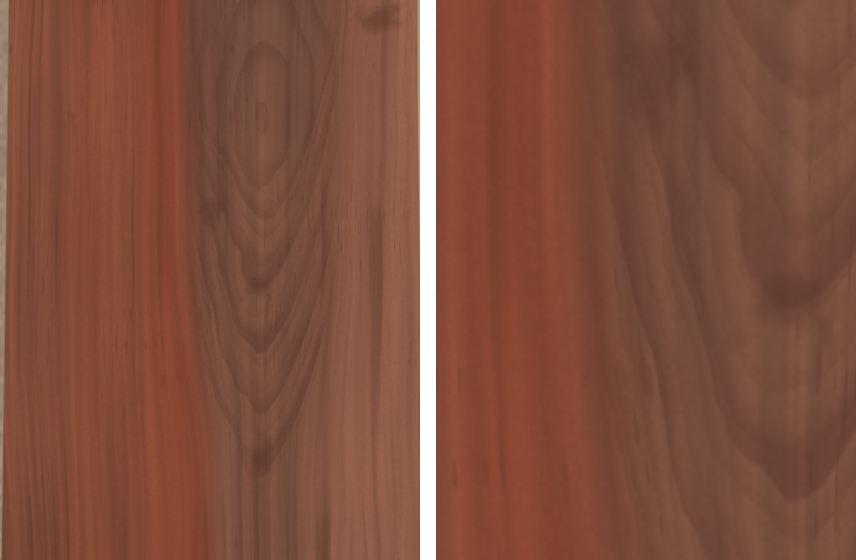
Left: the whole. Right: its middle third, enlarged.
A Shadertoy shader for this texture:

```glsl
// Reddish brown walnut board: upright grain around a V-shaped cathedral figure, pale side edges.

const vec3 BROWN = vec3(0.510, 0.305, 0.225);
const vec3 RED   = vec3(0.535, 0.275, 0.198);
const vec3 GREY  = vec3(0.480, 0.322, 0.255);
const vec3 TAN   = vec3(0.560, 0.365, 0.282);
const vec3 DARK  = vec3(0.330, 0.190, 0.145);
const vec3 PALE  = vec3(0.610, 0.520, 0.440);

float hash(vec2 p) {
    vec3 q = fract(p.xyx * vec3(0.1031, 0.1030, 0.0973));
    q += dot(q, q.yzx + 33.33);
    return fract((q.x + q.y) * q.z);
}

float noise(vec2 p) {
    vec2 i = floor(p), f = fract(p);
    f = f * f * (3.0 - 2.0 * f);
    return mix(mix(hash(i), hash(i + vec2(1, 0)), f.x),
               mix(hash(i + vec2(0, 1)), hash(i + vec2(1, 1)), f.x), f.y);
}

float fbm(vec2 p) {
    float sum = 0.0, amp = 0.5;
    for (int i = 0; i < 4; i++) {
        sum += amp * noise(p);
        p = p * 2.03 + 17.7;
        amp *= 0.5;
    }
    return sum / 0.9375;
}

float bell(float x, float width) {
    return exp(-x * x / (width * width));
}

// Soft ragged dark spot
float smudge(vec2 p, vec2 centre, vec2 radius) {
    vec2 d = (p - centre) / radius;
    d += 1.4 * (vec2(fbm(p * 35.0), fbm(p * 35.0 + 40.0)) - 0.5);
    return 1.0 - smoothstep(0.3, 1.3, length(d));
}

// Broad colour zones across the board
vec3 zoneColour(vec2 p, float x) {
    float red = 0.95 * bell(x - 0.295, 0.050) + 0.45 * bell(x - 0.17, 0.07);
    float grey = smoothstep(0.315, 0.37, x) * (0.8 + 0.2 * p.y);
    vec3 c = mix(BROWN, RED, clamp(red, 0.0, 1.0));
    c = mix(c, GREY, grey);
    return mix(c, TAN, smoothstep(0.555, 0.63, x));
}

// Long upright streaks, centred on zero
float streaks(vec2 p, float x) {
    float wide = noise(vec2(x * 38.0, p.y * 1.3)) - 0.5;
    float mid  = noise(vec2(x * 95.0 + 9.0, p.y * 2.2)) - 0.5;
    float fine = noise(vec2(x * 210.0 + 31.0, p.y * 5.0)) - 0.5;
    return 0.085 * wide + 0.085 * mid + 0.06 * fine;
}

// Narrow dark growth lines that come and go along their length
float growthLines(vec2 p, float x) {
    float line = smoothstep(0.70, 0.95, noise(vec2(x * 120.0 + 5.0, p.y * 1.6)));
    return line * smoothstep(0.3, 0.7, noise(vec2(x * 18.0, p.y * 4.0 + 3.0)));
}

// Short open pores
float pores(vec2 p, float x) {
    float dash = smoothstep(0.74, 0.95, noise(vec2(x * 260.0, p.y * 34.0)));
    return dash * smoothstep(0.45, 0.75, fbm(p * vec2(14.0, 5.0) + 8.0));
}

// Dark ring line with one soft side, repeated at each whole level
float ringLine(float level) {
    float f = fract(level);
    return smoothstep(0.40, 0.92, f) * (1.0 - smoothstep(0.93, 1.0, f));
}

// Nested V arcs below, closed oval rings above
float cathedral(vec2 p, float dx) {
    float wobble = fbm(p * vec2(16.0, 9.0)) - 0.5;
    float ax = abs(dx + 0.02 * wobble);
    float level = p.y - 2.0 * (sqrt(ax * ax + 0.0009) - 0.03) - 60.0 * ax * ax * ax;
    level += 0.05 * wobble;
    float arcs = ringLine(0.35 - level * 9.0) + 0.35 * ringLine(-level * 23.0);
    arcs *= smoothstep(0.08, 0.18, level) * (1.0 - smoothstep(0.58, 0.66, level));
    float oval = length(vec2(dx / 0.088, (p.y - 0.79) / 0.22)) + 0.35 * wobble;
    float rings = ringLine(oval * 2.2 - 0.25) * smoothstep(0.57, 0.66, p.y);
    float patchy = 0.45 + 0.75 * noise(p * vec2(22.0, 13.0));
    return (arcs + 0.65 * rings) * patchy * (1.0 - smoothstep(0.09, 0.15, ax));
}

void mainImage(out vec4 fragColor, in vec2 fragCoord) {
    vec2 p = fragCoord / iResolution.y;
    float width = iResolution.x / iResolution.y;

    // Grain drifts gently and closes in below the figure
    float dx = p.x - 0.468 - 0.012 * (noise(vec2(2.0, p.y * 4.0)) - 0.5);
    float x = p.x + 0.022 * (noise(p * vec2(5.0, 2.6)) - 0.5);
    x += 0.005 * (noise(p * vec2(18.0, 8.0)) - 0.5);
    x += 0.7 * dx * bell(dx, 0.12) * (1.0 - smoothstep(0.1, 0.6, p.y));

    // Grain and figure
    float centre = bell(dx, 0.17);
    vec3 c = zoneColour(p, x);
    c *= 1.0 + 1.25 * streaks(p, x);
    c = mix(c, DARK, 0.30 * growthLines(p, x));
    c = mix(c, DARK, 0.24 * pores(p, x));
    c = mix(c, DARK, 0.36 * min(cathedral(p, dx), 1.0));
    float flanks = bell(abs(dx) - 0.11, 0.035) * smoothstep(0.1, 0.4, p.y);
    c = mix(c, DARK, 0.20 * flanks * (0.4 + noise(vec2(x * 70.0, p.y * 3.0))));

    // Knots and stains
    float knots = smudge(p, vec2(0.685, 0.965), vec2(0.042, 0.028));
    knots += 0.8 * smudge(p, vec2(0.378, 0.625), vec2(0.022, 0.035));
    knots += 0.9 * smudge(p, vec2(0.470, 0.185), vec2(0.018, 0.032));
    knots += 0.7 * smudge(p, vec2(0.462, 0.485), vec2(0.030, 0.022));
    c = mix(c, DARK, 0.42 * min(knots, 1.0));

    // Uneven light and faint surface grain
    c *= 0.985 + 0.09 * (fbm(p * 4.0) - 0.5) - 0.06 * centre * smoothstep(0.6, 1.0, p.y);
    c *= 1.0 + 0.035 * (noise(p * 330.0) - 0.5);

    // Pale strips beside the board
    float leftEdge = mix(0.003, 0.016, p.y);
    float rightEdge = width - 0.006 * smoothstep(0.35, 0.9, p.y);
    c = mix(c, PALE * (0.92 + 0.16 * noise(p * 90.0)), 1.0 - smoothstep(-0.002, 0.002, p.x - leftEdge));
    c = mix(c, PALE * 1.12, smoothstep(0.0, 0.003, p.x - rightEdge));
    fragColor = vec4(c, 1.0);
}
```
